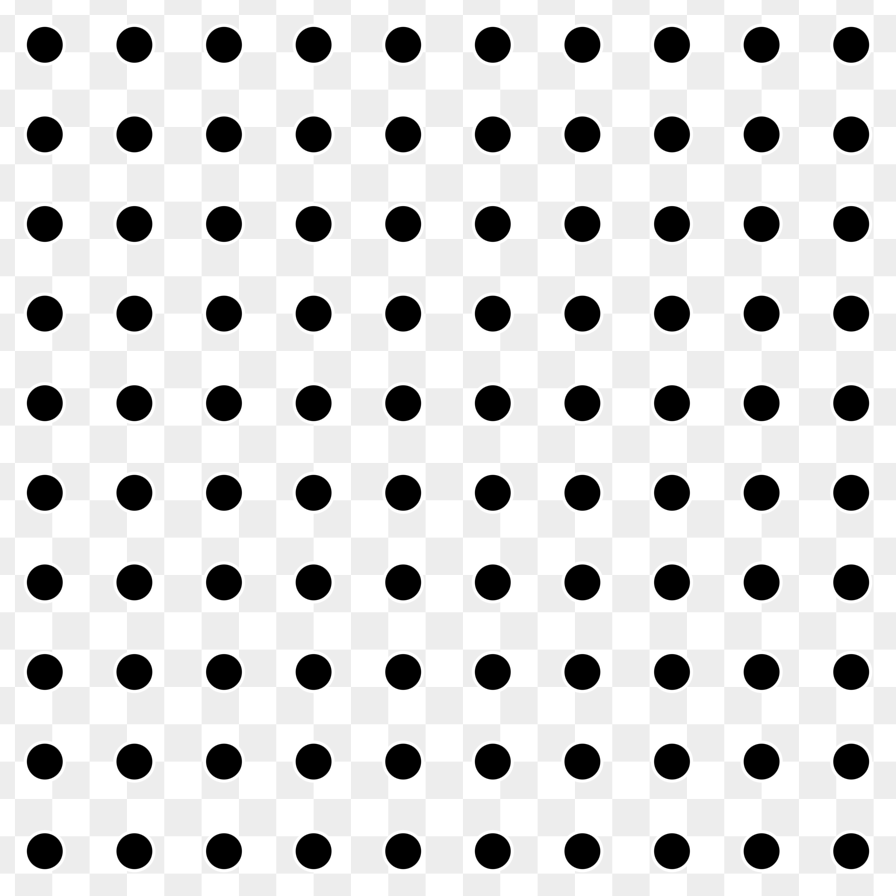
This pattern is drawn by a Shadertoy shader. Its source:

```glsl
// Ten by ten black dots with thin white halos over a pale grey checkerboard.
// The dots are circle distances in a repeated cell; the checks are the product
// of two smoothed square waves. Whole repeat counts make the canvas tile.

// Smoothed square wave per axis: +1 on even cells, -1 on odd ones
vec2 squareWave(vec2 g, vec2 pixel) {
    vec2 edge = 0.5 - abs(mod(g + 0.5, 2.0) - 1.0);
    return clamp(2.0 * edge / pixel, -1.0, 1.0);
}

void mainImage(out vec4 fragColor, in vec2 fragCoord) {
    vec2 uv = fragCoord / iResolution.xy;
    uv.y = 1.0 - uv.y; // measure from the top left

    // Checkerboard: 24 squares each way, an even count so that it wraps
    vec2 wave = squareWave(uv * 24.0 - 0.4, 24.0 / iResolution.xy);
    float shade = mix(0.93, 1.0, 0.5 + 0.5 * wave.x * wave.y);

    // Dots: distance from the centre of each of 10 by 10 cells
    float radius = length(fract(uv * 10.0) - 0.5);
    float soft = 8.0 / min(iResolution.x, iResolution.y);

    // White halo, then the black disc
    shade = mix(1.0, shade, smoothstep(0.235 - soft, 0.235 + soft, radius));
    shade *= smoothstep(0.2 - soft, 0.2 + soft, radius);

    fragColor = vec4(vec3(shade), 1.0);
}
```
